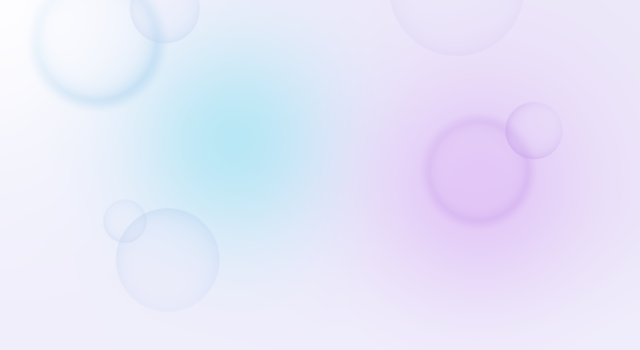
Write a Shadertoy shader that draws this background.

```glsl
// Soft pastel backdrop: cyan and violet glows with translucent bubbles.

// Positions and sizes are in canvas heights, origin at the lower left.
const vec3 LEFT_TINT   = vec3(0.943, 0.942, 0.986);
const vec3 RIGHT_TINT  = vec3(0.926, 0.906, 0.977);
const vec3 FLOOR_TINT  = vec3(0.940, 0.932, 0.985);
const vec3 CORNER_TINT = vec3(0.992, 0.992, 1.000);
const vec3 CYAN_GLOW   = vec3(0.725, 0.907, 0.960);
const vec3 VIOLET_GLOW = vec3(0.888, 0.780, 0.967);
const vec3 BLUE_RIM    = vec3(0.620, 0.800, 0.925);
const vec3 VIOLET_RIM  = vec3(0.745, 0.570, 0.900);
const vec3 HAZE        = vec3(0.920, 0.905, 0.982);

const vec2 CYAN_CENTER   = vec2(0.674, 0.596);
const vec2 VIOLET_CENTER = vec2(1.367, 0.470);
const float CYAN_SPREAD   = 0.202;
const float VIOLET_SPREAD = 0.220;
const float CORNER_SPREAD = 0.30;
const float HAZE_AMOUNT   = 0.16;

const int BUBBLES = 7;

// Center x, center y, radius, edge softness
const vec4 SHAPE[BUBBLES] = vec4[](
    vec4(0.277, 0.884, 0.190, 0.022),
    vec4(0.471, 0.976, 0.100, 0.0),
    vec4(1.305, 1.033, 0.193, 0.0),
    vec4(1.367, 0.511, 0.156, 0.018),
    vec4(1.526, 0.627, 0.082, 0.0),
    vec4(0.357, 0.368, 0.062, 0.0),
    vec4(0.479, 0.257, 0.148, 0.0));

// Shade direction x, shade direction y, violet share, rim strength
const vec4 STYLE[BUBBLES] = vec4[](
    vec4( 0.40, -0.40, 0.00, 0.26),
    vec4( 0.00, -0.40, 0.15, 0.16),
    vec4( 0.00, -0.20, 0.75, 0.09),
    vec4( 0.10, -0.10, 1.00, 0.25),
    vec4(-0.50, -0.35, 1.00, 0.25),
    vec4( 0.10, -0.25, 0.10, 0.18),
    vec4( 0.00,  0.45, 0.10, 0.18));

float gaussian(vec2 offset, float spread) {
    return exp(-0.5 * dot(offset, offset) / (spread * spread));
}

vec3 backdrop(vec2 p, float aspect) {
    vec3 color = mix(LEFT_TINT, RIGHT_TINT, smoothstep(0.0, 0.9, p.x / aspect));
    color = mix(FLOOR_TINT, color, smoothstep(0.0, 0.45, p.y));
    color = mix(color, CORNER_TINT, gaussian(p - vec2(0.0, 1.0), CORNER_SPREAD));
    color = mix(color, CYAN_GLOW, gaussian(p - CYAN_CENTER, CYAN_SPREAD));
    return mix(color, VIOLET_GLOW, gaussian(p - VIOLET_CENTER, VIOLET_SPREAD));
}

vec3 addBubble(vec3 color, vec2 p, vec4 shape, vec4 style, float pixel) {
    vec2 offset = p - shape.xy;
    float dist = length(offset);
    float edge = max(shape.w, pixel);
    float mask = 1.0 - smoothstep(shape.z - edge, shape.z + edge, dist);

    // Tint gathers toward the rim, leaning to the shaded side
    float blurred = step(0.001, shape.w);
    float rimWidth = shape.z * mix(0.20, 0.13, blurred);
    float rim = exp(-max(shape.z - edge - dist, 0.0) / rimWidth);
    float shade = 1.0 + dot(offset / max(dist, 0.0001), style.xy);
    vec3 rimColor = mix(BLUE_RIM, VIOLET_RIM, style.z);

    color = mix(color, HAZE, HAZE_AMOUNT * mask * (1.0 - blurred));
    return mix(color, rimColor, style.w * rim * shade * mask);
}

void mainImage(out vec4 fragColor, in vec2 fragCoord) {
    vec2 p = fragCoord / iResolution.y;
    vec3 color = backdrop(p, iResolution.x / iResolution.y);
    for (int i = 0; i < BUBBLES; i++) {
        color = addBubble(color, p, SHAPE[i], STYLE[i], 1.0 / iResolution.y);
    }
    fragColor = vec4(color, 1.0);
}
```
